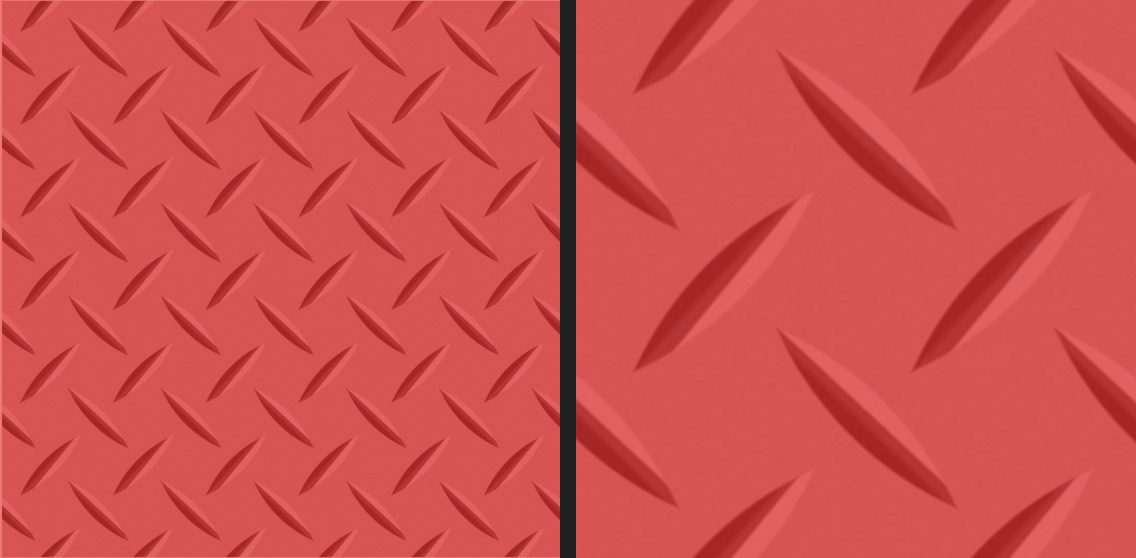
Left: the whole. Right: its middle third, enlarged.
Give the GLSL for this texture, as a Shadertoy shader.

```glsl
#define PERIOD 0.1656
#define HALF_LENGTH 0.420
#define HALF_WIDTH 0.072
#define ROUNDING 0.013
#define GRAIN 0.008
#define BASE_COLOR vec3(0.84, 0.33, 0.32)
#define SHADE_COLOR vec3(0.71, 0.21, 0.21)
#define DARK_COLOR vec3(0.65, 0.15, 0.15)
#define LIGHT_COLOR vec3(0.88, 0.38, 0.38)
#define RIM_COLOR vec3(0.93, 0.48, 0.47)

float hash(vec2 p) {
    return fract(sin(dot(p, vec2(127.1, 311.7))) * 43758.5453);
}

// Signed distance to a rounded lens lying along x
float lensDistance(vec2 p) {
    float radius = (HALF_LENGTH * HALF_LENGTH + HALF_WIDTH * HALF_WIDTH) / (2.0 * HALF_WIDTH);
    vec2 q = vec2(abs(p.y) + radius - HALF_WIDTH, p.x);
    return length(q) - radius - ROUNDING;
}

// Raised bar: x runs toward the dark tip, y toward the lit face
vec3 addBar(vec3 color, vec2 p, float tilt, float soft) {
    float ridge = 0.018 + tilt * p.x;
    float crease = -0.022 + 0.5 * tilt * p.x;
    vec3 face = mix(DARK_COLOR, SHADE_COLOR, smoothstep(-0.018, 0.018, p.y - crease));
    face = mix(face, LIGHT_COLOR, smoothstep(-soft, soft, p.y - ridge));
    float cover = 1.0 - smoothstep(-soft, soft, lensDistance(p));
    return mix(color, face, cover);
}

// Position relative to the nearest repeat of a centre
vec2 cellAround(vec2 p, vec2 center) {
    return fract(p - center + 0.5) - 0.5;
}

void mainImage(out vec4 fragColor, in vec2 fragCoord) {
    // Canvas units measured from the upper left, y pointing down
    vec2 canvas = vec2(fragCoord.x, iResolution.y - fragCoord.y) / iResolution.x;
    float height = iResolution.y / iResolution.x;
    float pixel = 1.0 / iResolution.x;
    vec2 grid = canvas / PERIOD;
    float soft = max(0.9 * pixel / PERIOD, 0.009);

    // Two staggered sets of diagonal bars
    vec3 color = BASE_COLOR;
    vec2 falling = cellAround(grid, vec2(1.057, 0.507));
    vec2 rising = cellAround(grid, vec2(0.545, 1.017));
    color = addBar(color, vec2(falling.x + falling.y, falling.x - falling.y) * 0.7071, 0.035, soft);
    color = addBar(color, vec2(rising.y - rising.x, rising.x + rising.y) * 0.7071, 0.100, soft);

    // Faint surface grain
    color += GRAIN * (hash(floor(canvas * 400.0)) - 0.5);

    // Pale rim on the left, top and bottom
    float edge = min(canvas.x - 0.002, min(canvas.y, height - canvas.y));
    color = mix(RIM_COLOR, color, smoothstep(0.0, 0.003, edge));

    fragColor = vec4(color, 1.0);
}
```
